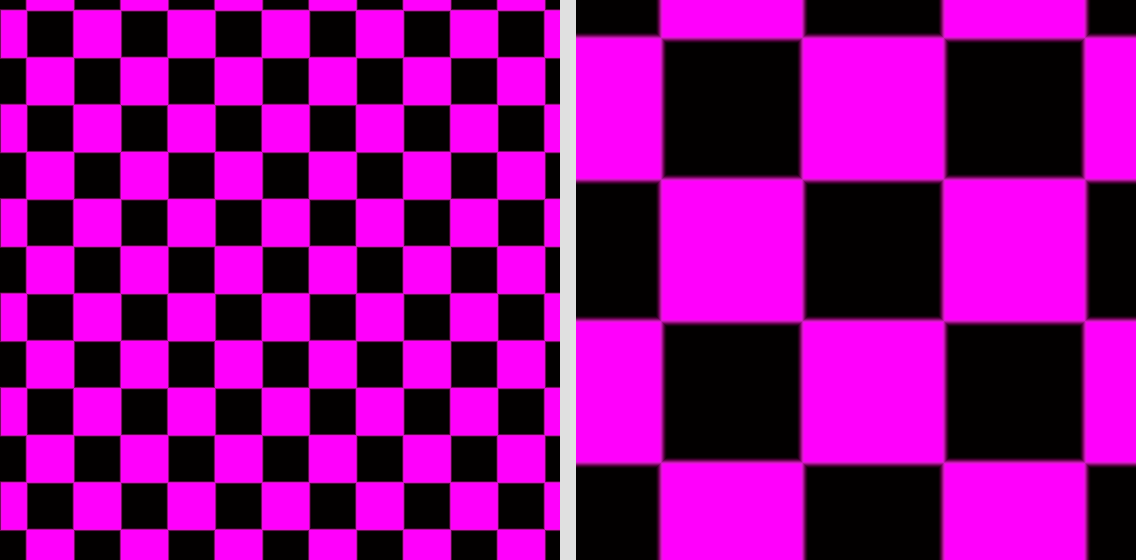
Left, the full canvas; right, a detail of the centre.
A Shadertoy shader for this pattern:

```glsl
// Draws a magenta and black checkerboard with soft, slightly swollen magenta squares.

const vec2 CELL = vec2(0.0841, 0.0843);   // square size, in canvas units
const vec2 ORIGIN = vec2(0.0477, 0.0540); // first grid crossing
const float SPREAD = 0.013;               // growth of the magenta squares, in cells
const float SOFTNESS = 0.031;             // half width of the edge blur, in cells
const float LEFT_INSET = 0.025;           // dark sliver on the left border, in cells

// Signed distance to the nearest grid line: positive inside odd squares.
float checkerDistance(vec2 p) {
    vec2 toLine = 0.5 - abs(fract(p) - 0.5);
    vec2 id = floor(p);
    float side = mod(id.x + id.y, 2.0) * 2.0 - 1.0;
    return side * min(toLine.x, toLine.y);
}

// Ramp from black to magenta, warmer through the blurred edge.
vec3 edgeRamp(float t) {
    float green = 1.2 * pow(t, 4.0) * (1.0 - t);
    float blue = 0.99 * t - 0.31 * t * (1.0 - t);
    return vec3(mix(0.006, 1.0, t), green, blue);
}

void mainImage(out vec4 fragColor, in vec2 fragCoord) {
    vec2 uv = fragCoord / iResolution.xy;

    // Checker squares, trimmed by the dark left border
    float dist = checkerDistance((uv - ORIGIN) / CELL);
    dist = min(dist, uv.x / CELL.x - LEFT_INSET);

    // Edge blur never narrower than a pixel
    vec2 pixel = 1.0 / (iResolution.xy * CELL);
    float blur = max(SOFTNESS, 0.7 * max(pixel.x, pixel.y));
    float magenta = smoothstep(-blur, blur, dist + SPREAD);

    fragColor = vec4(edgeRamp(magenta), 1.0);
}
```
